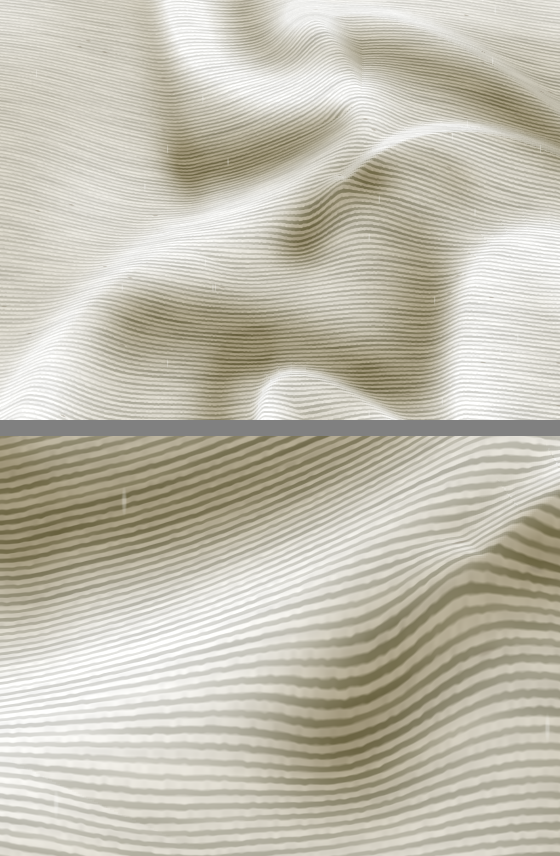
Top, the full canvas; bottom, a detail of the centre.
A Shadertoy shader for this texture:

```glsl
// Draped linen with fine beige pinstripes, lit softly from above.
// Curved folds build a height and a light level; the height bends the stripes
// and its slope shades them, then yarn noise, weave and slubs add wear.

const vec3 GROUND_SHADE = vec3(0.64, 0.60, 0.49);
const vec3 GROUND_LIGHT = vec3(0.99, 0.99, 0.985);
const vec3 YARN_SHADE = vec3(0.45, 0.42, 0.29);
const vec3 YARN_LIGHT = vec3(0.85, 0.85, 0.835);
const vec3 SLUB_COLOR = vec3(0.52, 0.48, 0.40);

float hash(vec2 p) {
    vec3 q = fract(vec3(p.xyx) * 0.1031);
    q += dot(q, q.yzx + 33.33);
    return fract((q.x + q.y) * q.z);
}

float noise(vec2 p) {
    vec2 cell = floor(p), f = fract(p);
    f = f * f * (3.0 - 2.0 * f);
    float low = mix(hash(cell), hash(cell + vec2(1, 0)), f.x);
    float high = mix(hash(cell + vec2(0, 1)), hash(cell + vec2(1, 1)), f.x);
    return mix(low, high, f.y);
}

// Soft profile around a quadratic curve, with its own width on each side
float fold(vec2 p, vec2 a, vec2 b, vec2 c, float left, float right) {
    float nearest = 1e3, side = 0.0;
    vec2 start = a;
    for (int i = 1; i <= 12; i++) {
        float t = float(i) / 12.0;
        vec2 end = mix(mix(a, b, t), mix(b, c, t), t);
        vec2 dir = end - start, rel = p - start;
        vec2 gap = rel - dir * clamp(dot(rel, dir) / dot(dir, dir), 0.0, 1.0);
        float d = length(gap);
        if (d < nearest) {
            nearest = d;
            side = (dir.x * gap.y - dir.y * gap.x) / (length(dir) * max(d, 1e-4));
        }
        start = end;
    }
    float width = mix(right, left, 0.5 + 0.5 * side);
    return exp(-nearest * nearest / (width * width));
}

// Returns height in x and light level in y
vec2 drape(vec2 p) {
    vec2 cloth = vec2(0.0, 0.64);

    // Raised folds
    float sweep = fold(p, vec2(0.05, 0.0), vec2(0.14, 0.27), vec2(0.43, 0.42), 0.05, 0.13);
    sweep = max(sweep, fold(p, vec2(0.43, 0.42), vec2(0.89, 0.59), vec2(0.86, 0.77), 0.055, 0.09));
    sweep = max(sweep, fold(p, vec2(0.86, 0.77), vec2(0.83, 0.85), vec2(0.75, 0.95), 0.08, 0.035));
    cloth += sweep * vec2(0.046, 0.25);
    cloth += fold(p, vec2(0.75, 0.95), vec2(0.99, 1.01), vec2(1.34, 0.71), 0.025, 0.14) * vec2(0.030, 0.10);
    cloth += fold(p, vec2(0.42, 1.05), vec2(0.43, 0.74), vec2(0.80, 0.77), 0.07, 0.06) * vec2(0.012, 0.36);
    cloth += fold(p, vec2(0.83, 0.57), vec2(1.02, 0.77), vec2(1.34, 0.62), 0.02, 0.17) * vec2(0.042, 0.13);
    cloth += fold(p, vec2(1.36, 0.42), vec2(1.04, 0.48), vec2(1.12, -0.05), 0.26, 0.05) * vec2(0.028, 0.38);
    cloth += fold(p, vec2(0.63, -0.05), vec2(0.60, 0.24), vec2(0.95, -0.02), 0.02, 0.09) * vec2(0.032, 0.38);

    // Hollows
    cloth -= fold(p, vec2(0.46, 0.60), vec2(0.60, 0.58), vec2(0.80, 0.70), 0.08, 0.05) * vec2(0.004, 0.46);
    cloth -= fold(p, vec2(0.36, 0.98), vec2(0.41, 0.70), vec2(0.46, 0.54), 0.04, 0.05) * vec2(0.006, 0.20);
    cloth -= fold(p, vec2(0.87, 0.58), vec2(0.77, 0.53), vec2(0.72, 0.42), 0.06, 0.06) * vec2(0.012, 0.48);
    cloth -= fold(p, vec2(0.34, 0.25), vec2(0.66, 0.24), vec2(0.85, 0.12), 0.07, 0.12) * vec2(0.010, 0.42);
    cloth -= fold(p, vec2(0.99, 0.44), vec2(1.05, 0.30), vec2(0.98, 0.08), 0.06, 0.10) * vec2(0.008, 0.34);
    cloth -= fold(p, vec2(0.84, 0.87), vec2(1.06, 0.88), vec2(1.34, 0.65), 0.06, 0.07) * vec2(0.004, 0.44);
    cloth -= fold(p, vec2(0.52, -0.02), vec2(0.50, 0.12), vec2(0.60, 0.15), 0.06, 0.05) * vec2(0.006, 0.36);
    cloth -= fold(p, vec2(0.58, 1.0), vec2(0.61, 0.82), vec2(0.74, 0.89), 0.06, 0.05) * vec2(0.004, 0.24);
    cloth -= fold(p, vec2(0.90, 0.58), vec2(1.00, 0.66), vec2(1.08, 0.58), 0.05, 0.10) * vec2(0.0, 0.28);
    return cloth;
}

// Soft stripe that settles to its mean where it gets too dense
float stripe(float phase, float footprint, float halfWidth) {
    float blur = max(0.65 * footprint, 0.11);
    float line = 1.0 - smoothstep(halfWidth - blur, halfWidth + blur, abs(fract(phase) - 0.5));
    return mix(line, 2.0 * halfWidth, smoothstep(0.4, 0.8, footprint));
}

// Sparse elongated flecks, one candidate per cell
float slubs(vec2 p, vec2 size, float rarity) {
    vec2 cell = floor(p / size);
    vec2 offset = fract(p / size) - 0.5;
    float present = step(rarity, hash(cell + 17.0));
    return present * (1.0 - smoothstep(0.1, 0.45, length(offset)));
}

void mainImage(out vec4 fragColor, in vec2 fragCoord) {
    vec2 p = fragCoord / iResolution.y;
    vec2 cloth = drape(p);
    vec2 slope = vec2(dFdx(cloth.x), dFdy(cloth.x)) * iResolution.y;

    // Stripes sway with the cloth, most of all across the middle
    float reach = smoothstep(0.15, 0.65, p.y) * (1.0 - 0.5 * smoothstep(0.7, 1.0, p.y));
    float sway = 0.055 * cos((p.x - 0.92) * 6.28) * mix(0.1, 1.0, reach);
    float ripple = 0.016 * (noise(p * vec2(3.0, 4.0)) - 0.5);
    float across = p.y - sway - cloth.x + ripple;
    float phase = across * (92.0 + 26.0 * across);
    float footprint = fwidth(phase);

    // Uneven yarn and weave
    float yarn = noise(vec2(p.x * 16.0, floor(phase) * 3.7));
    float weave = noise(vec2(p.x * 220.0, phase * 2.0)) - 0.5;
    float thread = noise(vec2(p.x * 9.0, phase * 1.5)) - 0.5;
    float line = stripe(phase + 0.14 * weave, footprint, 0.18 + 0.09 * yarn);

    // Paler, flatter cloth at the left and the far edge
    float flatCloth = 1.0 - smoothstep(0.15, 0.48, p.x + 0.35 * (0.5 - p.y));
    flatCloth = max(flatCloth, smoothstep(0.93, 1.0, p.y + 0.15 * (p.x - 0.9)));
    float light = cloth.y + 0.16 * dot(slope, vec2(0.4, -1.0)) + 0.09 * flatCloth;
    light += 0.22 * (noise(p * 4.0 + 8.0) - 0.5);
    light = clamp(0.62 + 1.25 * (light - 0.64), 0.0, 1.0);

    float ink = line * (0.75 + 0.5 * yarn + 0.3 * weave) * mix(1.0, 0.65, flatCloth);
    vec3 color = mix(mix(GROUND_SHADE, GROUND_LIGHT, light), mix(YARN_SHADE, YARN_LIGHT, light), ink);
    color += 0.04 * weave + 0.05 * thread;

    // Dark flecks along the stripes, pale ones across them
    color = mix(color, SLUB_COLOR, 0.35 * slubs(vec2(p.x, across), vec2(0.02, 0.006), 0.996));
    color = mix(color, GROUND_LIGHT, 0.3 * slubs(p, vec2(0.006, 0.03), 0.996));
    fragColor = vec4(clamp(color, 0.0, 1.0), 1.0);
}
```
